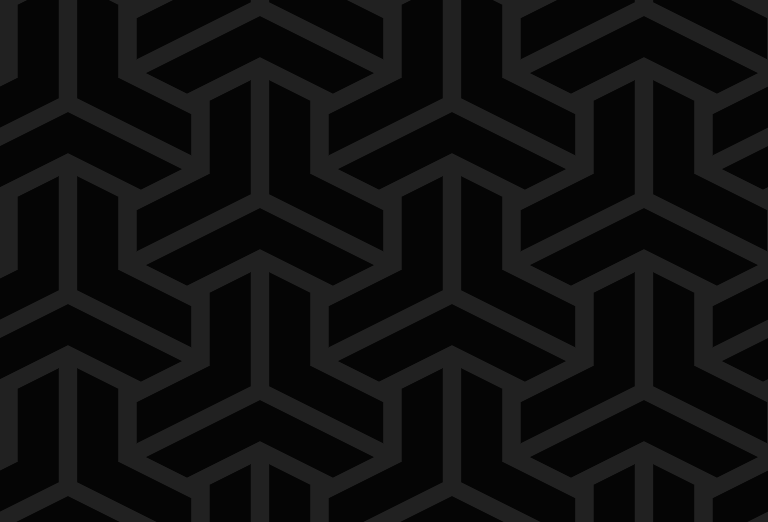
Reproduce this pattern procedurally as a Shadertoy shader.

```glsl
// Dark three-armed tiles interlocked on a skewed lattice, each split by spokes
// into three chevrons with even grey lines between. In the slanted coordinates
// spanned by two spokes, a chevron is a square with one corner square cut away.

#define REPEATS_ACROSS 2.0
#define TILE_CENTER vec2(0.354, 0.183)  // one tile hub, in lattice units
#define ARM_HALF_WIDTH 0.31
#define LINE_HALF_WIDTH 0.048
#define DARK_COLOR vec3(0.02)
#define LINE_COLOR vec3(0.13)

// Signed field of the chevron between two spokes, negative inside.
// p holds the distances along both spokes.
float chevron(vec2 p) {
    float near = min(p.x, p.y);
    float far = max(p.x, p.y);
    float armLength = 1.0 - ARM_HALF_WIDTH;
    float band = max(LINE_HALF_WIDTH - near, near - (ARM_HALF_WIDTH - LINE_HALF_WIDTH));
    return max(band, far - (armLength - LINE_HALF_WIDTH));
}

// Three chevrons around a hub; each step turns to the next pair of spokes.
float tripod(vec2 p) {
    float d = 1e3;
    for (int i = 0; i < 3; i++) {
        d = min(d, chevron(p));
        p = vec2(p.y - p.x, -p.x);
    }
    return d;
}

void mainImage(out vec4 fragColor, in vec2 fragCoord) {
    // Two lattice columns make one horizontal repeat
    float pixel = 2.0 * REPEATS_ACROSS / iResolution.x;
    vec2 uv = fragCoord * pixel - TILE_CENTER;

    // Slanted coordinates place the hubs on integers
    vec2 slanted = vec2(uv.y + 0.5 * uv.x, uv.x);
    vec2 cell = fract(slanted);

    // Nearest four hubs cover every tile that can reach this cell
    float d = 1e3;
    for (int j = 0; j < 2; j++)
        for (int i = 0; i < 2; i++)
            d = min(d, tripod(cell - vec2(i, j)));

    float line = smoothstep(-0.6 * pixel, 0.6 * pixel, d);
    fragColor = vec4(mix(DARK_COLOR, LINE_COLOR, line), 1.0);
}
```
